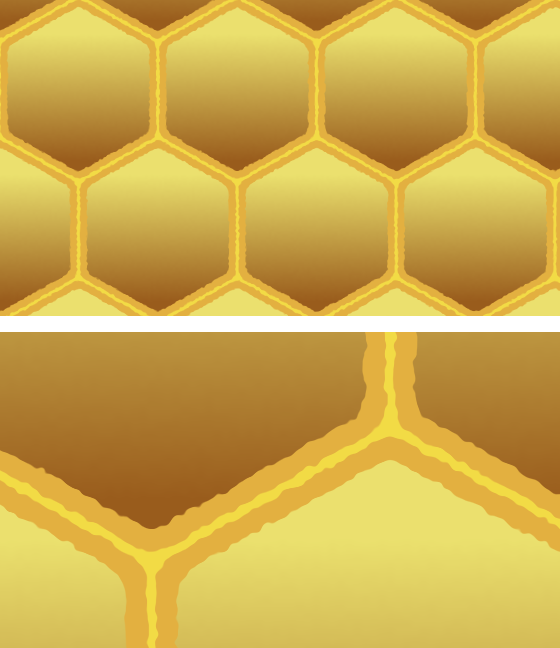
Top: the whole. Bottom: its middle third, enlarged.
This pattern is drawn by a Shadertoy shader. Its source:

```glsl
const vec2 PITCH = vec2(0.5025, 0.4445); // spacing of cells across and rows up

float hash(vec2 p) {
    p = fract(p * vec2(0.1031, 0.1173));
    p += dot(p, p.yx + 33.33);
    return fract((p.x + p.y) * p.x * 17.3);
}

float noise(vec2 p) {
    vec2 i = floor(p), f = fract(p);
    f = f * f * (3.0 - 2.0 * f);
    return mix(mix(hash(i), hash(i + vec2(1, 0)), f.x),
               mix(hash(i + vec2(0, 1)), hash(i + vec2(1, 1)), f.x), f.y);
}

float smoothMin(float a, float b, float k) {
    float h = max(k - abs(a - b), 0.0) / k;
    return min(a, b) - 0.25 * h * h * k;
}

// Offset from the nearest centre of two interleaved rectangular grids
vec2 cellOffset(vec2 p) {
    vec2 period = PITCH * vec2(1.0, 2.0);
    vec2 a = p - period * floor(p / period + 0.5);
    vec2 b = p - period * (floor(p / period) + 0.5);
    return dot(a, a) < dot(b, b) ? a : b;
}

// Distance inward from the cell border, with softened corners
float borderDistance(vec2 q) {
    vec2 diagonal = PITCH * vec2(0.5, 1.0);
    float side = 0.5 * PITCH.x - abs(q.x);
    vec2 folded = vec2(sqrt(q.x * q.x + 0.00005), abs(q.y));
    float slope = 0.5 * length(diagonal) - dot(folded, normalize(diagonal));
    return smoothMin(side, slope, 0.02);
}

void mainImage(out vec4 fragColor, in vec2 fragCoord) {
    vec2 p = fragCoord / iResolution.y;
    float aa = 0.8 / iResolution.y;

    // Ragged edges
    vec2 grain = p * 115.0;
    p += 0.0055 * (vec2(noise(grain), noise(grain + 71.7)) - 0.5);

    vec2 q = cellOffset(p - vec2(0.2485, 0.7175));
    float d = borderDistance(q);

    // Honey fill, wax wall and bright seam
    vec3 honey = mix(vec3(0.60, 0.36, 0.11), vec3(0.92, 0.88, 0.43),
                     clamp((q.y + 0.227) / 0.401, 0.0, 1.0));
    vec3 color = mix(vec3(0.89, 0.69, 0.25), honey, smoothstep(-aa, aa, d - 0.0266));
    color = mix(vec3(0.95, 0.86, 0.27), color, smoothstep(-aa, aa, d - 0.0049));

    fragColor = vec4(color, 1.0);
}
```
